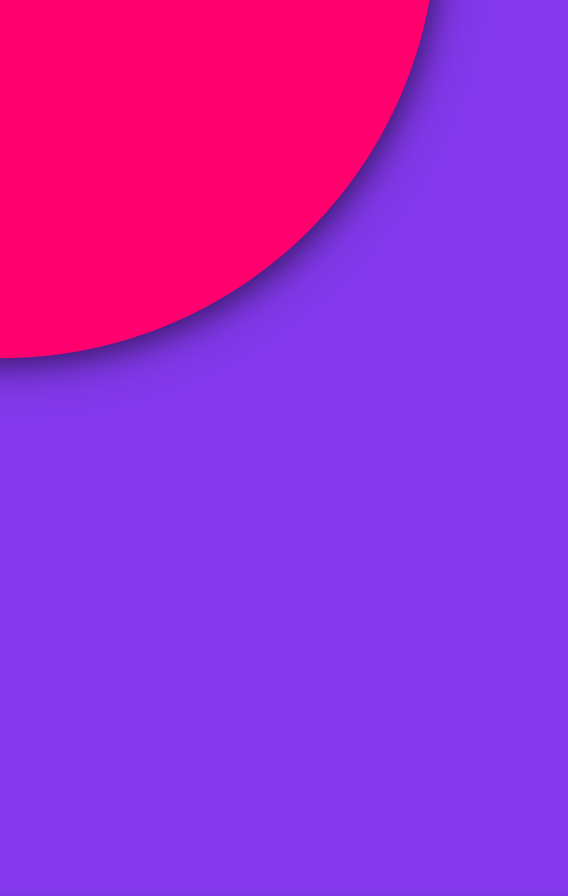
A WebGL 2 fragment shader for this background:

```glsl
#version 300 es
precision highp float;

uniform vec2 u_resolution;
out vec4 fragColor;

// Lengths are fractions of the canvas height
#define DISC_CENTER vec2(0.0013, 1.086)
#define DISC_RADIUS 0.4857
#define SHADOW_OFFSET vec2(0.004, -0.008)
#define SHADOW_BLUR 0.0205
#define SHADOW_ALPHA 0.6
#define FLOOR_BLUR 0.0015
#define FLOOR_ALPHA 0.12

const vec3 VIOLET = vec3(0.514, 0.220, 0.925);
const vec3 PINK = vec3(1.0, 0.0, 0.431);

float discDistance(vec2 p, vec2 center) {
    return length(p - center) - DISC_RADIUS;
}

// Logistic approximation of a Gaussian-blurred edge
float blurredEdge(float distanceOut, float sigma) {
    return 1.0 / (1.0 + exp(1.702 * distanceOut / sigma));
}

void main() {
    vec2 p = gl_FragCoord.xy / u_resolution.y;
    float pixel = 1.0 / u_resolution.y;

    // Soft shadow cast by the disc
    float shadowDistance = discDistance(p, DISC_CENTER + SHADOW_OFFSET);
    float shadow = SHADOW_ALPHA * blurredEdge(shadowDistance, SHADOW_BLUR);
    vec3 color = VIOLET * (1.0 - shadow);

    // Faint shade along the bottom edge
    color *= 1.0 - FLOOR_ALPHA * blurredEdge(p.y, FLOOR_BLUR);

    // Flat disc with an antialiased rim
    float rim = discDistance(p, DISC_CENTER);
    float disc = clamp(0.5 - rim / pixel, 0.0, 1.0);
    color = mix(color, PINK, disc);

    fragColor = vec4(color, 1.0);
}
```
